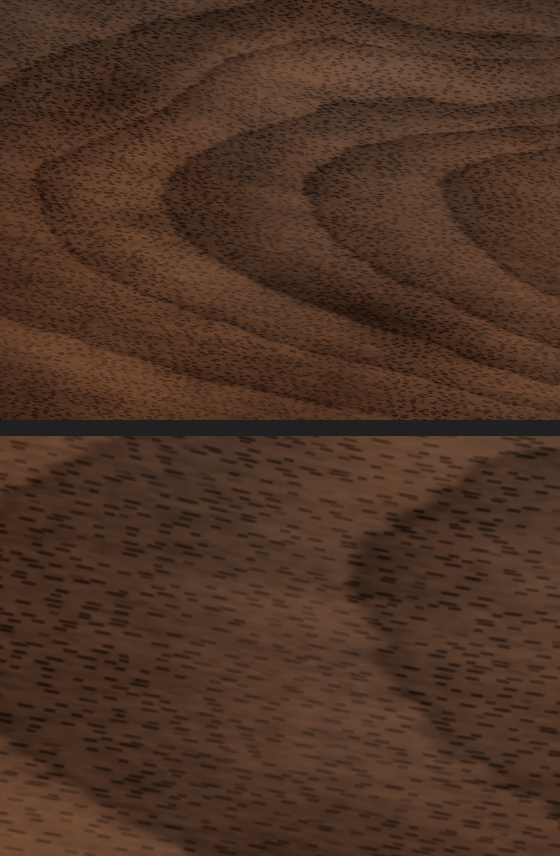
Top, the full canvas; bottom, a detail of the centre.
This texture is drawn by a WebGL 1 fragment shader. Its source:

```glsl
precision highp float;
// Dark walnut board: nested cathedral arches opening to the right, crossed by short dark pores.

uniform vec2 u_resolution;

const vec3 DEEP_BROWN = vec3(0.13, 0.065, 0.035);
const vec3 MID_BROWN = vec3(0.305, 0.188, 0.125);
const vec3 LIGHT_BROWN = vec3(0.47, 0.305, 0.20);
const vec3 ASH_TINT = vec3(1.25, 0.95, 0.77);
const float BASE_TONE = 0.60;
const float AXIS_HEIGHT = 0.55;     // height of the arch tips
const float RING_PERIOD = 0.33;     // distance between arch tips
const float FIRST_RING = 0.08;      // position of the leftmost tip
const float RING_CONTRAST = 0.25;
const float GRAIN_ANGLE = -0.17;
const vec2 PORE_CELL = vec2(0.026, 0.0088);
const float PORE_HALF_WIDTH = 0.0019;

float hash(vec2 p) {
  return fract(sin(dot(p, vec2(127.1, 311.7))) * 43758.5453);
}

float noise(vec2 p) {
  vec2 i = floor(p);
  vec2 f = fract(p);
  f = f * f * (3.0 - 2.0 * f);
  return mix(mix(hash(i), hash(i + vec2(1.0, 0.0)), f.x),
             mix(hash(i + vec2(0.0, 1.0)), hash(i + vec2(1.0, 1.0)), f.x), f.y);
}

float fbm(vec2 p) {
  float sum = 0.0;
  float gain = 0.5;
  for (int i = 0; i < 4; i++) {
    sum += gain * noise(p);
    p = p * 2.03 + vec2(17.3, 9.1);
    gain *= 0.5;
  }
  return sum / 0.9375;
}

vec2 rotate(vec2 p, float angle) {
  float c = cos(angle);
  float s = sin(angle);
  return vec2(c * p.x + s * p.y, c * p.y - s * p.x);
}

// Soft elongated stain
float stain(vec2 p, vec2 centre, float angle, vec2 size) {
  vec2 d = rotate(p - centre, angle) / size;
  return exp(-dot(d, d));
}

// Growth level: constant along each arch, flatter above the axis
float growthLevel(vec2 p) {
  float dy = p.y - AXIS_HEIGHT;
  float upperBend = mix(10.0, 5.0, smoothstep(0.12, 0.32, dy));
  upperBend *= 1.0 + 1.5 * smoothstep(0.7, 1.3, p.x);
  float level = p.x - (dy > 0.0 ? upperBend : 4.4) * dy * dy;
  return level < 0.0 ? -RING_PERIOD * log(1.0 - level / RING_PERIOD) : level;
}

// Scattered dashes along the grain, one per cell in staggered rows
float pores(vec2 q, float seed, float pixel) {
  float row = floor(q.y / PORE_CELL.y);
  q.x += hash(vec2(row, seed)) * PORE_CELL.x * 7.0;
  vec2 id = vec2(floor(q.x / PORE_CELL.x), row);
  vec2 local = q - (id + 0.5) * PORE_CELL;
  float pick = hash(id + seed);
  float halfLength = mix(0.005, 0.011, hash(id + seed + 5.3));
  local.x -= (hash(id + seed + 2.7) - 0.5) * (PORE_CELL.x - 2.0 * halfLength);
  local.y -= (hash(id + seed + 8.9) - 0.5) * 0.4 * PORE_CELL.y;
  float along = 1.0 - smoothstep(0.45 * halfLength, halfLength, abs(local.x));
  float across = 1.0 - smoothstep(0.2 * PORE_HALF_WIDTH, PORE_HALF_WIDTH + 0.5 * pixel, abs(local.y));
  return along * across * smoothstep(0.15, 0.5, pick);
}

void main() {
  vec2 p = gl_FragCoord.xy / u_resolution.y;
  float pixel = 1.0 / u_resolution.y;
  vec2 grain = rotate(p, GRAIN_ANGLE);
  grain.y += 0.035 * noise(p * 2.5);
  float cloud = fbm(p * vec2(3.0, 5.0) + 4.0);
  float streak = fbm(grain * vec2(5.0, 26.0));

  // Arches: dark at the ring line, lightening towards the next one
  float level = growthLevel(p + 0.05 * (vec2(fbm(p * 4.0), fbm(p * 4.0 + 31.0)) - 0.5));
  level += 0.025 * (noise(grain * vec2(35.0, 130.0)) - 0.5);
  float phase = fract((level - FIRST_RING) / RING_PERIOD);
  float ringLight = smoothstep(0.0, 0.85, phase) * (1.0 - smoothstep(0.92, 1.0, phase));
  float ringLine = exp(-pow(min(phase, 1.0 - phase) / 0.04, 2.0));
  float tone = BASE_TONE + RING_CONTRAST * (ringLight - 0.5) * mix(0.5, 1.3, cloud);
  tone -= 0.10 * ringLine;
  tone += 0.17 * exp(-pow((level - 0.22) / 0.14, 2.0));

  // Broad light and dark areas
  tone -= 0.27 * stain(p, vec2(0.33, 0.80), 0.50, vec2(0.25, 0.07));
  tone -= 0.28 * stain(p, vec2(0.87, 0.26), -0.45, vec2(0.30, 0.07));
  tone -= 0.14 * stain(p, vec2(0.54, 0.53), -0.20, vec2(0.16, 0.12));
  tone -= 0.20 * stain(p, vec2(0.33, 0.48), -0.05, vec2(0.07, 0.03));
  tone += 0.15 * stain(p, vec2(0.20, 0.14), -0.40, vec2(0.32, 0.06));
  tone += 0.13 * stain(p, vec2(0.92, 0.83), -0.08, vec2(0.32, 0.06));
  tone += 0.35 * (cloud - 0.5) + 0.28 * (streak - 0.5);

  // Fine fibres and pores
  tone += 0.15 * (noise(grain * vec2(25.0, 210.0)) - 0.5);
  tone += 0.13 * (noise(grain * vec2(95.0, 310.0)) - 0.5);
  float poreMask = max(pores(grain, 1.0, pixel), pores(grain + vec2(0.011, 0.0043), 43.0, pixel));
  tone -= poreMask * mix(0.22, 0.44, noise(p * 6.0 + 50.0));
  tone = clamp(tone, 0.0, 1.0);

  // Tone to colour, ashier towards the top and right
  vec3 color = mix(DEEP_BROWN, MID_BROWN, smoothstep(0.0, 1.0, tone) * 0.0 + min(tone * 2.0, 1.0));
  color = mix(color, LIGHT_BROWN, max(tone * 2.0 - 1.0, 0.0));
  float luma = dot(color, vec3(0.299, 0.587, 0.114));
  float ash = smoothstep(0.35, 1.1, 0.55 * p.y + 0.2 * p.x + 0.6 * (fbm(p * 3.0 + 70.0) - 0.2));
  color = mix(color, luma * ASH_TINT, 0.85 * ash);
  gl_FragColor = vec4(color, 1.0);
}
```
